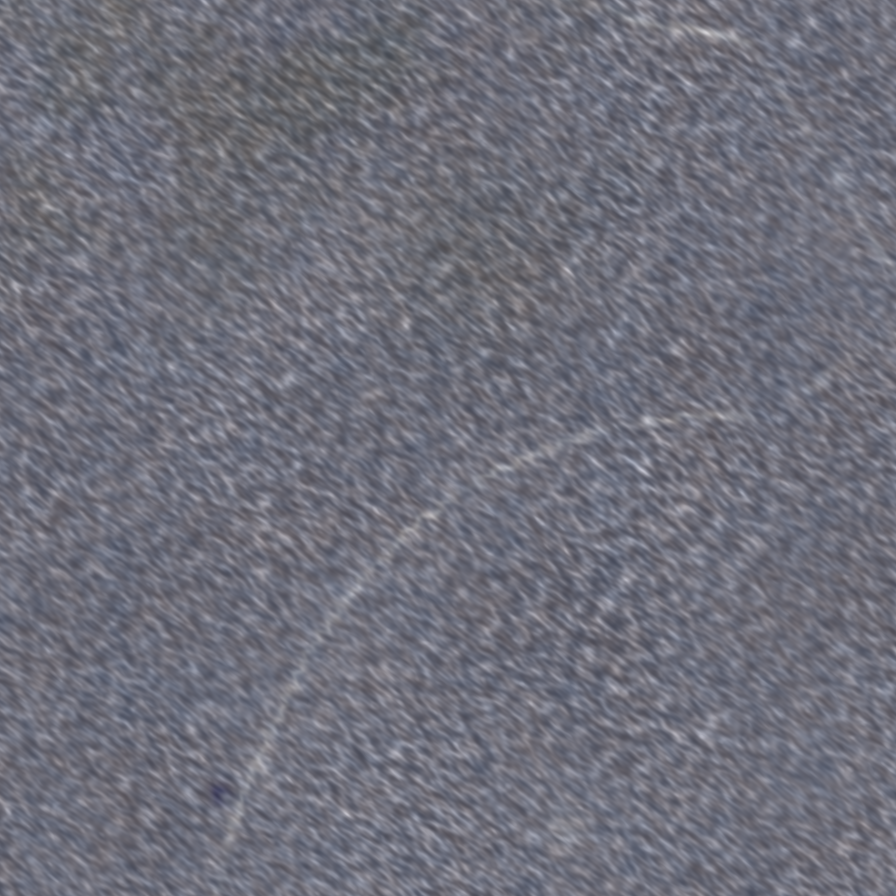
This texture is drawn by a WebGL 2 fragment shader. Its source:

```glsl
#version 300 es
precision highp float;

uniform vec2 u_resolution;
out vec4 fragColor;

float hash(vec2 cell) {
    uvec2 q = uvec2(ivec2(cell) + 4096);
    uint h = q.x * 1597334677u ^ q.y * 3812015801u;
    h = (h ^ (h >> 15)) * 2246822519u;
    h = (h ^ (h >> 13)) * 3266489917u;
    return float((h ^ (h >> 16)) & 65535u) / 65536.0;
}

float cornerSlope(vec2 cell, vec2 offset) {
    float angle = 6.28319 * hash(cell);
    return dot(vec2(cos(angle), sin(angle)), offset);
}

float gradientNoise(vec2 p) {
    vec2 i = floor(p), f = p - i;
    vec2 u = f * f * f * (f * (f * 6.0 - 15.0) + 10.0);
    vec2 e = vec2(1.0, 0.0);
    float low = mix(cornerSlope(i, f), cornerSlope(i + e, f - e), u.x);
    float high = mix(cornerSlope(i + e.yx, f - e.yx), cornerSlope(i + 1.0, f - 1.0), u.x);
    return mix(low, high, u.y);
}

float fbm(vec2 p) {
    float sum = 0.0, weight = 1.0;
    for (int i = 0; i < 4; i++) {
        sum += weight * gradientNoise(p);
        p = mat2(1.6, 1.2, -1.2, 1.6) * p + 17.3;
        weight *= 0.55;
    }
    return sum;
}

float segmentDistance(vec2 p, vec2 a, vec2 b) {
    vec2 d = b - a;
    return length(p - a - d * clamp(dot(p - a, d) / dot(d, d), 0.0, 1.0));
}

// Soft line along a quadratic curve
float vein(vec2 p, vec2 a, vec2 control, vec2 b, float width) {
    float nearest = 1.0;
    vec2 last = a;
    for (int i = 1; i <= 14; i++) {
        float t = float(i) / 14.0;
        vec2 next = mix(mix(a, control, t), mix(control, b, t), t);
        nearest = min(nearest, segmentDistance(p, last, next));
        last = next;
    }
    return exp(-nearest * nearest / (width * width));
}

float spot(vec2 p, vec2 center, float radius) {
    vec2 d = (p - center) / radius;
    return exp(-dot(d, d));
}

void main() {
    vec2 uv = gl_FragCoord.xy / min(u_resolution.x, u_resolution.y);

    // Grain coordinates: x runs along the streaks, y across them
    vec2 along = normalize(vec2(0.79, -0.61));
    vec2 bent = uv + 0.004 * vec2(gradientNoise(uv * 9.0), gradientNoise(uv * 9.0 + 40.0));
    vec2 g = vec2(dot(bent, along), dot(bent, vec2(-along.y, along.x)));

    // Streaked grain in three sizes
    float grain = 0.17 * gradientNoise(g * vec2(46.0, 125.0))
                + 0.14 * gradientNoise(g * vec2(78.0, 205.0) + 31.0)
                + 0.09 * gradientNoise(g * vec2(34.0, 66.0) + 73.0);
    grain *= 1.0 + 0.45 * gradientNoise(uv * 5.0 + 12.0);
    float fleck = smoothstep(0.3, 0.62, gradientNoise(g * vec2(52.0, 105.0) + 150.0));

    // Broad clouds and stains
    float cloud = fbm(uv * 4.0 + 5.0);
    float stain = smoothstep(0.0, 0.7, fbm(uv * 5.0 + 61.0) + 0.2)
                * smoothstep(0.45, 0.95, uv.y) * smoothstep(0.85, 0.5, uv.x);
    stain = max(stain, 0.7 * spot(uv, vec2(0.52, 0.72), 0.11));

    float value = grain + 0.07 * fleck + 0.035 * cloud - 0.035 * stain - 0.006;
    value += 1.6 * value * value;
    vec3 color = vec3(0.435, 0.438, 0.485) + value;

    // Warm and cool shifts of the grains
    float tint = 0.03 * gradientNoise(g * vec2(40.0, 85.0) + 220.0)
               + 0.02 * gradientNoise(uv * 11.0 + 90.0);
    color += tint * vec3(1.0, 0.1, -0.8);
    color += stain * vec3(0.008, 0.006, -0.024);

    // Pale veins, frayed in the direction of the grain
    vec2 p = uv + along * 0.011 * gradientNoise(g * vec2(30.0, 110.0) + 300.0)
           + 0.006 * gradientNoise(uv * 14.0 + 7.0);
    float veins = 0.85 * vein(p, vec2(0.24, 0.0), vec2(0.37, 0.54), vec2(0.84, 0.54), 0.0055);
    veins += 1.2 * vein(p, vec2(0.62, 1.01), vec2(0.72, 0.97), vec2(0.835, 0.953), 0.0055);
    veins += 0.65 * vein(p, vec2(0.835, 0.953), vec2(0.92, 0.83), vec2(1.02, 0.66), 0.005);
    veins += 0.45 * vein(p, vec2(0.9, 0.565), vec2(0.95, 0.6), vec2(1.02, 0.64), 0.006);
    veins += 0.3 * vein(p, vec2(0.21, 0.49), vec2(0.27, 0.45), vec2(0.32, 0.38), 0.005);
    veins *= clamp(0.8 + 1.1 * gradientNoise(uv * 16.0 + 110.0), 0.25, 1.2);
    color += veins * vec3(0.135, 0.135, 0.118);

    // Pale blotches and a dark pit
    float blotch = spot(p, vec2(0.63, 0.075), 0.023) + 0.6 * spot(p, vec2(0.29, 0.145), 0.016);
    color += blotch * vec3(0.09, 0.088, 0.075);
    color -= spot(p, vec2(0.243, 0.115), 0.011) * vec3(0.17, 0.17, 0.1);

    fragColor = vec4(clamp(color, 0.0, 1.0), 1.0);
}
```
